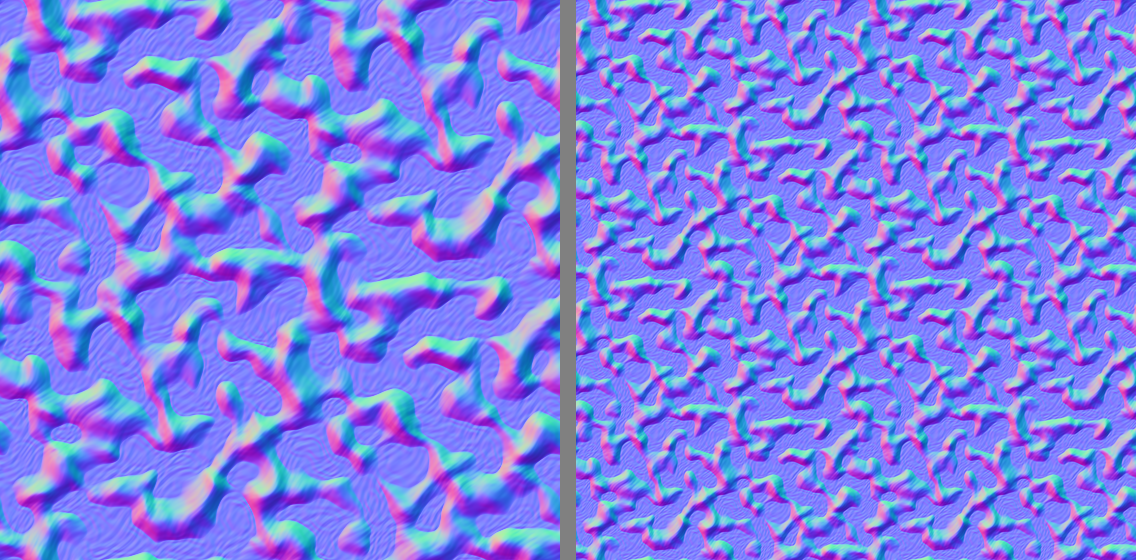
Left, the tile; right, the same tile 2 across and 2 down.
Write a WebGL 1 fragment shader that draws this texture map.

```glsl
precision highp float;
// Tangent-space normal map of short, rounded worm-like bumps on a finely wrinkled ground.
// Wrapping gradient noise on a diagonal lattice is cut off at a soft floor to form the
// bumps; contour ripples and streaky grain are added, then slopes become colours.
uniform vec2 u_resolution;

float hash(vec2 p, float seed) {
  return fract(sin(dot(p, vec2(127.1, 311.7)) + seed * 17.3) * 43758.5453);
}

// Contribution of one lattice corner, whose random direction wraps with the period
float corner(vec2 cell, vec2 offset, vec2 period, float seed) {
  float angle = 6.2831853 * hash(mod(cell, period), seed);
  return dot(vec2(cos(angle), sin(angle)), offset);
}

// Gradient noise that repeats whenever p moves by 1 along either axis
float noise(vec2 p, vec2 period, float seed) {
  p *= period;
  vec2 i = floor(p), f = p - i;
  vec2 w = f * f * f * (f * (f * 6.0 - 15.0) + 10.0);
  vec2 e = vec2(1.0, 0.0);
  float bottom = mix(corner(i, f, period, seed),
                     corner(i + e.xy, f - e.xy, period, seed), w.x);
  float top = mix(corner(i + e.yx, f - e.yx, period, seed),
                  corner(i + e.xx, f - e.xx, period, seed), w.x);
  return mix(bottom, top, w.y);
}

float height(vec2 uv) {
  // Diagonal axes: a whole step in uv is a whole step in both of these
  vec2 d = vec2(uv.x + uv.y, uv.y - uv.x);

  // Bend the domain so that the bumps curve
  vec2 bend = vec2(noise(d, vec2(9.0), 1.0), noise(d, vec2(9.0), 2.0));
  vec2 q = d + 0.035 * bend;

  // Large bumps with smaller ones between, rising from a flat floor
  float swell = noise(q, vec2(10.0), 3.0) + 0.22 * noise(q, vec2(19.0), 4.0);
  float rise = max(swell + 0.09, 0.0);
  float bumps = 0.085 * rise * rise / (rise + 0.1);

  // Contour ripples and short diagonal wrinkles
  float ripple = 0.00022 * sin(30.0 * swell + 5.0 * noise(d, vec2(26.0), 5.0));
  float grain = 0.0013 * noise(q, vec2(34.0, 85.0), 6.0);
  return bumps + ripple + grain;
}

void main() {
  vec2 uv = gl_FragCoord.xy / u_resolution;
  vec2 e = vec2(0.001, 0.0);

  // Central differences give the slope; red faces left and green faces up
  vec2 slope = vec2(height(uv + e.xy) - height(uv - e.xy),
                    height(uv + e.yx) - height(uv - e.yx)) / (2.0 * e.x);
  vec3 normal = normalize(vec3(slope.x, -slope.y, 1.0));
  gl_FragColor = vec4(0.5 + 0.5 * normal, 1.0);
}
```
